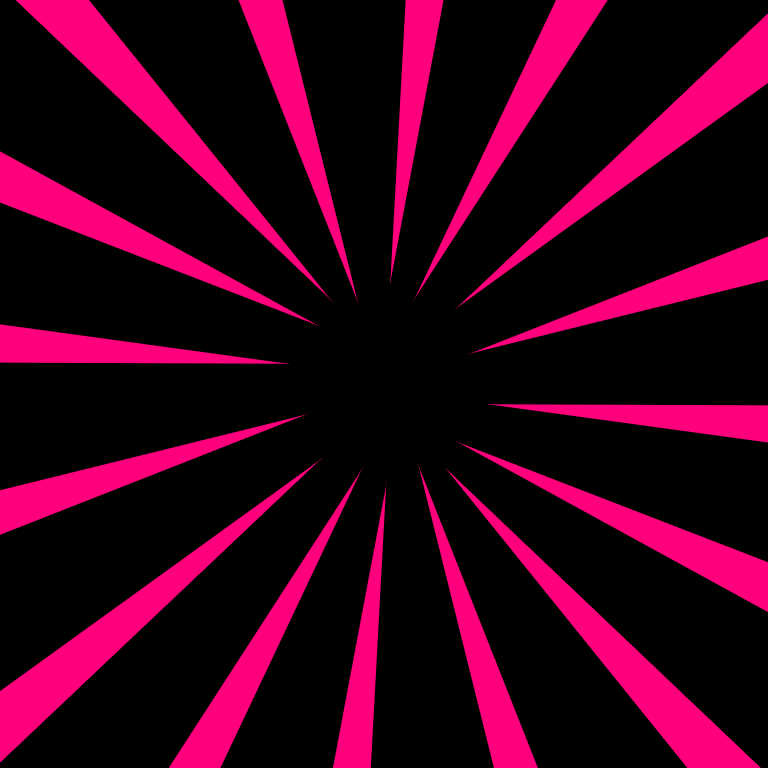
This background is drawn by a WebGL 1 fragment shader. Its source:

```glsl
precision highp float;
// Sixteen pink speed-line wedges bursting outward from a dark centre.
uniform vec2 u_resolution;

const int RAY_COUNT = 16;
const float PI = 3.14159265;

// Signed distance to a wedge that opens along +x from the origin
float wedgeDistance(vec2 p, float halfAngle) {
    return abs(p.y) * cos(halfAngle) - p.x * sin(halfAngle);
}

// Heading of a ray: even turns with a layered sway
float rayHeading(float index) {
    float phase = index * PI / 4.0;
    return index * PI / 8.0 - 0.0811
        + 0.0365 * cos(phase + 0.81) - 0.0141 * cos(2.0 * phase - 0.16);
}

// Sideways shift of a ray from the line through the centre
float raySideShift(float index) {
    float phase = index * PI / 4.0;
    return 0.0259 * sin(phase - 0.725) + 0.0044 * sin(2.0 * phase - 0.24)
        + 0.002 * cos(3.0 * phase) - 0.001 * cos(4.0 * phase);
}

void main() {
    float scale = min(u_resolution.x, u_resolution.y);
    vec2 fromCentre = (gl_FragCoord.xy - 0.5 * u_resolution) / scale - vec2(0.0055, 0.0);
    float pixel = 1.0 / scale;

    float coverage = 0.0;
    for (int i = 0; i < RAY_COUNT; i++) {
        float index = float(i);
        float heading = rayHeading(index);
        vec2 forward = vec2(cos(heading), sin(heading));
        vec2 side = vec2(-forward.y, forward.x);

        // Long and short gaps alternate around the dark middle
        float gap = 0.123 + 0.0085 * cos(PI * index);
        vec2 local = vec2(dot(fromCentre, forward) - gap,
                          dot(fromCentre, side) - raySideShift(index));

        float d = wedgeDistance(local, 0.066);
        coverage = max(coverage, clamp(0.5 - d / pixel, 0.0, 1.0));
    }

    vec3 pink = vec3(1.0, 0.0, 0.49);
    gl_FragColor = vec4(pink * coverage, 1.0);
}
```
